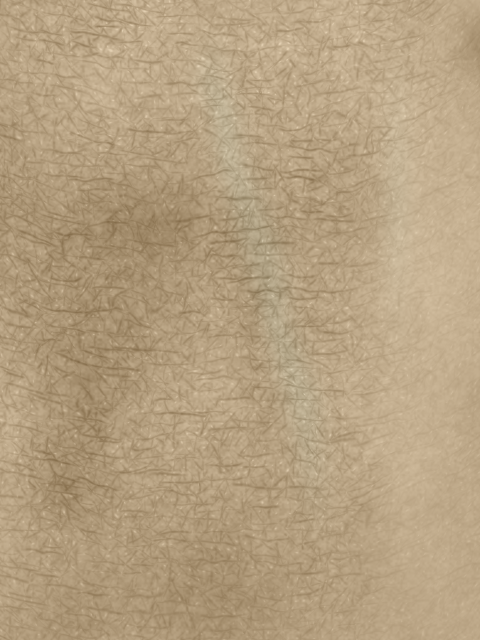
Give the GLSL for this texture, as a Shadertoy shader.

```glsl
// Close view of creased skin: soft tan shading with a pale raised cord,
// a net of level and slanted creases scattered as short segments in jittered
// grid cells, mottled plates between them and tiny glossy specks.

const vec3 DARK_SKIN = vec3(0.595, 0.505, 0.375);
const vec3 LIGHT_SKIN = vec3(0.82, 0.74, 0.62);
const vec3 CORD_TINT = vec3(-0.022, 0.006, 0.014);
const float BASE_TONE = 0.57;
const float CREASE_WIDTH = 0.0017;
const float CREASE_DEPTH = 0.56;
const float PLATE_CONTRAST = 0.42;
const float GRAIN_CONTRAST = 0.30;
const float SPECK_CELL = 0.0125;
const float SPECK_RADIUS = 0.0021;
const float SPECK_GLOSS = 0.50;

vec3 hash3(vec2 cell) {
    vec3 h = fract(cell.xyx * vec3(0.1031, 0.1030, 0.0973));
    h += dot(h, h.yxz + 33.33);
    return fract((h.xxy + h.yzz) * h.zyx);
}

float noise(vec2 p) {
    vec2 i = floor(p), f = fract(p);
    f = f * f * (3.0 - 2.0 * f);
    float low = mix(hash3(i).x, hash3(i + vec2(1, 0)).x, f.x);
    float high = mix(hash3(i + vec2(0, 1)).x, hash3(i + vec2(1, 1)).x, f.x);
    return mix(low, high, f.y);
}

float fbm(vec2 p) {
    float sum = 0.0, gain = 0.5;
    for (int i = 0; i < 4; i++) {
        sum += gain * noise(p);
        p = p * 2.03 + 17.3;
        gain *= 0.5;
    }
    return sum / 0.9375;
}

vec2 turn(vec2 p, float a) {
    return vec2(cos(a) * p.x + sin(a) * p.y, cos(a) * p.y - sin(a) * p.x);
}

float blob(vec2 p, vec2 centre, vec2 radius) {
    vec2 d = (p - centre) / radius;
    return exp(-dot(d, d));
}

// One family of tapered creases, a random segment in each cell.
float creases(vec2 p, float angle, vec2 cell, float spread, float seed, float pixel) {
    vec2 q = turn(p, angle);
    vec2 home = floor(q / cell);
    float width = max(CREASE_WIDTH, 0.6 * pixel);
    float depth = 0.0;
    for (int j = -1; j <= 1; j++)
    for (int i = -1; i <= 1; i++) {
        vec2 id = home + vec2(i, j);
        vec3 h = hash3(id + seed);
        vec3 k = hash3(id + seed + 71.7);
        vec2 d = q - (id + 0.5 + 0.75 * (h.xy - 0.5)) * cell;
        d = turn(d, (h.z - 0.5) * spread);
        d.y += (k.z - 0.5) * d.x * d.x * 4.0;
        float reach = cell.x * mix(0.35, 0.85, k.x);
        float taper = 1.0 - smoothstep(0.45, 1.0, abs(d.x) / reach);
        float across = d.y / (width * mix(0.7, 1.35, k.y));
        depth = max(depth, exp(-across * across) * taper * mix(0.25, 1.0, k.y));
    }
    return depth;
}

float specks(vec2 p, float pixel) {
    vec2 q = p / SPECK_CELL;
    vec3 h = hash3(floor(q) + 211.0);
    vec2 d = (fract(q) - 0.25 - 0.5 * h.xy) * SPECK_CELL;
    d = turn(d, h.x * 6.28) * vec2(0.75, 1.2);
    float radius = max(SPECK_RADIUS, pixel) * mix(0.6, 1.1, h.y);
    return exp(-dot(d, d) / (radius * radius)) * smoothstep(0.25, 1.0, h.z);
}

// Broad light and shade, in units of the canvas height.
float shading(vec2 p) {
    float s = 0.28 * blob(p, vec2(0.68, 0.58), vec2(0.13, 0.30));
    s += 0.24 * blob(p, vec2(0.34, 0.95), vec2(0.45, 0.16));
    s += 0.20 * blob(p, vec2(0.0, 0.30), vec2(0.06, 0.22));
    s += 0.14 * blob(p, vec2(0.32, 0.38), vec2(0.10, 0.10));
    s += 0.12 * blob(p, vec2(0.60, 0.22), vec2(0.12, 0.16));
    s -= 0.30 * blob(p, vec2(0.24, 0.65), vec2(0.19, 0.06));
    s -= 0.27 * blob(p, vec2(0.13, 0.46), vec2(0.09, 0.17));
    s -= 0.20 * blob(p, vec2(0.40, 0.54), vec2(0.045, 0.12));
    s -= 0.24 * blob(p, vec2(0.10, 0.23), vec2(0.07, 0.06));
    s -= 0.20 * blob(p, vec2(0.30, 0.06), vec2(0.24, 0.11));
    s -= 0.55 * blob(p, vec2(0.77, 0.93), vec2(0.05, 0.05));
    return s + 0.36 * (fbm(p * vec2(9.0, 6.0) + 4.0) - 0.5);
}

void mainImage(out vec4 fragColor, in vec2 fragCoord) {
    float pixel = 1.0 / iResolution.y;
    vec2 p = fragCoord * pixel;

    // Creases bend upward at both sides and waver a little.
    vec2 right = vec2(max(p.x - 0.48, 0.0), max(0.3 - p.x, 0.0));
    vec2 flow = p - vec2(0.0, 1.2 * right.x * right.x + 0.5 * right.y * right.y);
    flow += 0.020 * (vec2(noise(p * 11.0), noise(p * 11.0 + 40.0)) - 0.5);
    flow += 0.005 * (vec2(noise(p * 60.0), noise(p * 60.0 + 90.0)) - 0.5);

    float level = creases(flow, 0.0, vec2(0.062, 0.0165), 0.24, 3.0, pixel);
    float rising = creases(flow, 0.85, vec2(0.030, 0.017), 0.6, 133.0, pixel);
    float falling = creases(flow, -0.80, vec2(0.032, 0.016), 0.6, 257.0, pixel);
    float upright = creases(flow, 1.50, vec2(0.028, 0.022), 0.5, 389.0, pixel);
    float net = max(level, 0.72 * max(max(rising, falling), upright));

    // Detail softens toward the right and the bottom.
    float detail = 1.0 - 0.72 * smoothstep(0.46, 0.68, p.x - 0.10 * smoothstep(0.6, 0.9, p.y));
    detail *= mix(0.65, 1.0, smoothstep(0.0, 0.35, p.y)) * mix(0.7, 1.15, noise(p * 14.0 + 8.0));

    // Pale cord running down the middle and a faint one beside it.
    float cordX = 0.49 - 0.165 * smoothstep(0.2, 1.0, p.y);
    float offset = (p.x - cordX + 0.02 * (noise(p * 16.0) - 0.5)) / 0.030;
    float cord = exp(-offset * offset) * smoothstep(0.12, 0.4, p.y) * (1.0 - smoothstep(0.82, 0.98, p.y));
    cord += 0.5 * blob(p, vec2(0.62, 0.70), vec2(0.025, 0.17));

    float tone = BASE_TONE + shading(p) + 0.20 * cord;
    tone += PLATE_CONTRAST * mix(0.3, 1.0, detail) * (fbm(flow * vec2(75.0, 105.0)) - 0.5);
    tone += GRAIN_CONTRAST * mix(0.35, 1.0, detail) * (noise(p * 260.0) - 0.5);
    tone -= CREASE_DEPTH * detail * net;
    tone += SPECK_GLOSS * mix(0.25, 1.0, detail) * specks(flow, pixel) * (1.0 - 0.6 * net);

    vec3 skin = mix(DARK_SKIN, LIGHT_SKIN, clamp(tone, -0.45, 1.3));
    fragColor = vec4(skin + CORD_TINT * cord, 1.0);
}
```
